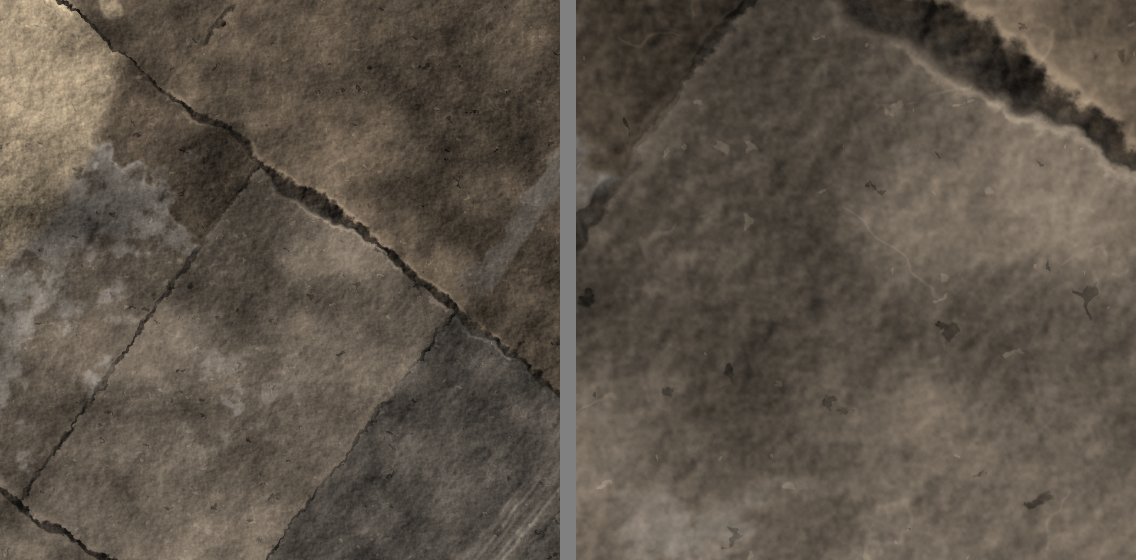
Left: the whole. Right: its middle third, enlarged.
Give the GLSL for this texture, as a Shadertoy shader.

```glsl
// Weathered stone paving: diagonal slabs parted by a ragged crack and worn joints,
// with a soft-edged patch of sunlight. Layered value noise gives clouds, stains,
// relief and grain; slabs and joints live in axes turned along the main crack.
const vec2 ALONG = vec2(0.796, -0.605);   // direction of the main crack
const vec2 ACROSS = vec2(0.605, 0.796);   // direction of the joints
const vec3 BROWN = vec3(1.14, 1.0, 0.84);
const vec3 GREY = vec3(1.06, 1.0, 0.93);
const vec3 SUNNY = vec3(1.12, 1.0, 0.83);

float hash(vec2 cell) {
    vec3 q = fract(cell.xyx * 0.1031);
    q += dot(q, q.yzx + 33.33);
    return fract((q.x + q.y) * q.z);
}

float noise(vec2 p) {
    vec2 i = floor(p), f = fract(p);
    f = f * f * (3.0 - 2.0 * f);
    return mix(mix(hash(i), hash(i + vec2(1, 0)), f.x),
               mix(hash(i + vec2(0, 1)), hash(i + vec2(1, 1)), f.x), f.y);
}

// Fractal noise centred on zero
float fbm(vec2 p) {
    float sum = 0.0, weight = 0.5;
    for (int i = 0; i < 5; i++) {
        sum += weight * (noise(p) - 0.5);
        p = mat2(1.6, 1.2, -1.2, 1.6) * p + 17.3;
        weight *= 0.5;
    }
    return sum;
}

float band(float x, float lo, float hi, float soft) {
    return smoothstep(lo - soft, lo + soft, x) * (1.0 - smoothstep(hi - soft, hi + soft, x));
}

float groove(float d, float halfWidth) {
    return 1.0 - smoothstep(halfWidth * 0.6, halfWidth * 1.1 + 0.0012, abs(d));
}

float glow(float d, float radius) {
    return exp(-d * d / (radius * radius));
}

// Scattered pits, at most one per cell
float pits(vec2 p, float density) {
    vec2 cell = floor(p);
    vec2 centre = 0.35 + 0.3 * vec2(hash(cell + 3.7), hash(cell + 9.1));
    float radius = mix(0.08, 0.3, hash(cell + 5.3));
    float d = length(fract(p) - centre);
    return step(hash(cell), density) * (1.0 - smoothstep(radius * 0.5, radius, d));
}

// Joint that breaks up along its length: x is the dark part, y the pale margin
vec2 joint(float d, float along, float halfWidth, float seed) {
    float wear = smoothstep(0.3, 0.65, noise(vec2(along * 13.0, seed)));
    float width = halfWidth * (0.3 + 1.2 * noise(vec2(along * 45.0, seed + 8.0)));
    return vec2(groove(d, width) * mix(0.3, 1.0, wear), glow(d, 0.012) * (1.0 - 0.7 * wear));
}

void mainImage(out vec4 fragColor, in vec2 fragCoord) {
    vec2 p = fragCoord / iResolution.xy;
    float a = dot(p, ALONG), c = dot(p, ACROSS);
    float cloud = fbm(p * 5.0 + 2.0), mottle = fbm(p * 15.0 + 31.0);
    float rough = fbm(p * 42.0 + 7.0), fine = fbm(p * 95.0 + 13.0);

    // Slab masks
    float ragged = 0.014 * rough + 0.014 * fine;
    float wander = 0.05 * fbm(vec2(a * 8.0, 3.0)) + ragged;
    float crackDist = c - 0.848 + wander, lowDist = c - 0.102 + wander;
    float upper = smoothstep(-0.002, 0.002, crackDist), lower = 1.0 - upper;
    float jointA = a + 0.034 + 0.031 * c + ragged;
    float left = lower * (1.0 - smoothstep(-0.002, 0.002, jointA));
    float right = lower * smoothstep(0.376, 0.380, a + ragged);
    float middle = lower - left - right;

    // Sunlight at the upper left, with one small fleck past the crack
    float edge = 0.215 - 1.25 * pow(max(0.945 - p.y, 0.0), 2.0);
    float sun = lower * (1.0 - smoothstep(-0.025, 0.03, p.x - edge + 0.05 * mottle));
    float fleck = length((p - vec2(0.2, 0.99)) * vec2(1.3, 0.9)) + 0.04 * rough;
    sun = max(sun, 1.0 - smoothstep(0.012, 0.03, fleck));

    // Base tone, damp brown area and pale salt bloom
    float tone = 0.272 * upper + 0.315 * left + 0.335 * middle + 0.275 * right;
    tone += cloud * mix(0.32, 0.15, right) + mottle * 0.24;
    float dampDist = c - 0.70 + 0.32 * mottle + 0.1 * cloud;
    float damp = left * smoothstep(-0.012, 0.025, dampDist) * (1.0 - sun);
    float salt = smoothstep(-0.02, 0.16, fbm(p * 10.0 + 53.0) + 0.6 * rough);
    float bloom = left * (1.0 - sun) * ((1.0 - damp) * salt + 0.5 * glow(dampDist + 0.012, 0.014));
    float worn = middle * glow(length(p - vec2(0.41, 0.29)), 0.09);
    bloom += worn * smoothstep(-0.02, 0.14, rough + 0.5 * mottle);
    tone += 0.10 * bloom - 0.07 * damp - 0.04 * (1.0 - smoothstep(0.08, 0.11, c));
    float grey = 0.8 * right + 0.4 * middle + 0.35 * left;
    grey = clamp(grey + 0.6 * bloom - damp, 0.0, 1.0);
    tone += upper * 0.06 * glow(crackDist, 0.07) * smoothstep(-0.08, 0.12, mottle);

    // Mortar strip on the right and brushed strip in the lower corner
    float strip = upper * band(a + 0.05 * mottle, 0.358, 0.4, 0.005) * smoothstep(0.86, 0.93, c);
    float brushed = lower * band(a + 0.03 * mottle, 0.655, 0.732, 0.009);
    float streak = noise(vec2(a * 170.0 + 2.0 * mottle, c * 5.0)) - 0.5;
    tone = mix(tone, 0.36 + 0.2 * mottle + 0.05 * streak, 0.75 * strip);
    tone = mix(tone, 0.37 + 0.2 * streak + 0.2 * mottle, 0.75 * brushed) + right * 0.03 * streak;
    grey = mix(grey, 0.8, max(strip, brushed));

    // Relief, grain, hairline veins and chips
    float relief = fine - fbm(p * 95.0 + vec2(13.3, 12.75));
    float grain = noise(p * 230.0) + noise(p * 390.0 + 19.0) - 1.0;
    float vein = 1.0 - smoothstep(0.0, 0.012, abs(fbm(p * 9.0 + 70.0)));
    tone += 0.15 * relief + 0.09 * rough + 0.06 * fine + 0.038 * grain;
    tone += 0.045 * vein * smoothstep(0.0, 0.1, mottle + rough) * mix(1.0, -1.5, sun);
    tone *= mix(1.0, 1.62, sun);
    vec2 warp = 1.6 * vec2(fine, rough);
    tone += 0.08 * pits(p * 70.0 + warp, 0.06) - 0.1 * pits(p * 48.0 - warp, 0.07);

    // Joints and cracks; the main crack swells near its middle
    vec2 seams = lower * step(0.102, c) * joint(jointA, c, 0.0045, 1.0);
    seams += lower * joint(a - 0.378 + ragged, c, 0.003, 12.0);
    seams += upper * joint(a + 0.268 + ragged, c, 0.005, 23.0);
    seams += lower * 0.5 * joint(a - 0.742 + ragged, c, 0.003, 45.0);
    float width = mix(0.002, 0.0065, smoothstep(-0.32, -0.1, a)) + 0.008 * glow(a - 0.04, 0.07);
    width *= 0.45 + 1.1 * noise(vec2(a * 30.0, 6.0));
    float dark = max(groove(crackDist, width), groove(lowDist, 0.003 + 0.007 * noise(vec2(a * 30.0, 60.0))));
    float lip = glow(abs(crackDist) - width - 0.004, 0.003) + 0.6 * glow(lowDist - 0.012, 0.004);
    tone += 0.05 * seams.y + 0.09 * lip * smoothstep(-0.05, 0.12, rough + mottle);
    dark = max(0.92 * dark, 0.75 * min(seams.x, 1.0));
    tone = mix(tone, 0.14 + 0.3 * rough + 0.3 * relief, dark);

    vec3 tint = mix(mix(BROWN, GREY, grey), SUNNY, sun);
    fragColor = vec4(clamp(max(tone, 0.07) * tint, 0.0, 1.0), 1.0);
}
```
